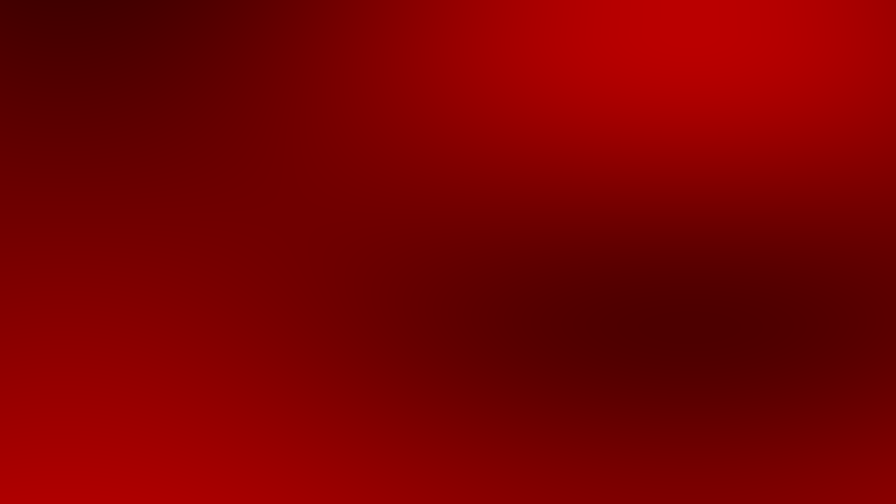
A WebGL 1 fragment shader for this background:

```glsl
precision highp float;

uniform vec2 u_resolution;

const float PI = 3.14159265;

// Raised cosine: 1 at the center, 0 at half a period away
float cosineLobe(float x, float center, float halfPeriod) {
    return 0.5 + 0.5 * cos(PI * (x - center) / halfPeriod);
}

// Even vertical ramp from a dark top to a bright bottom
float leftGlow(float depth, float topRed, float bottomRed) {
    return mix(topRed, bottomRed, depth);
}

// Bright crest, dark valley, then a softer rise at the bottom
float rightGlow(float depth, float crestDepth, float valleyDepth) {
    float fall = smoothstep(crestDepth, valleyDepth, depth);
    float rise = smoothstep(valleyDepth, 1.05, depth);
    return mix(0.73, 0.30, fall) + 0.20 * rise;
}

void main() {
    vec2 uv = gl_FragCoord.xy / u_resolution;
    float depth = 1.0 - uv.y;

    // Blend the two vertical profiles across the canvas
    float rightWeight = cosineLobe(uv.x, 0.77, 0.70);
    float red = mix(leftGlow(depth, 0.25, 0.69),
                    rightGlow(depth, 0.07, 0.65),
                    rightWeight);

    gl_FragColor = vec4(red, 0.0, 0.0, 1.0);
}
```
